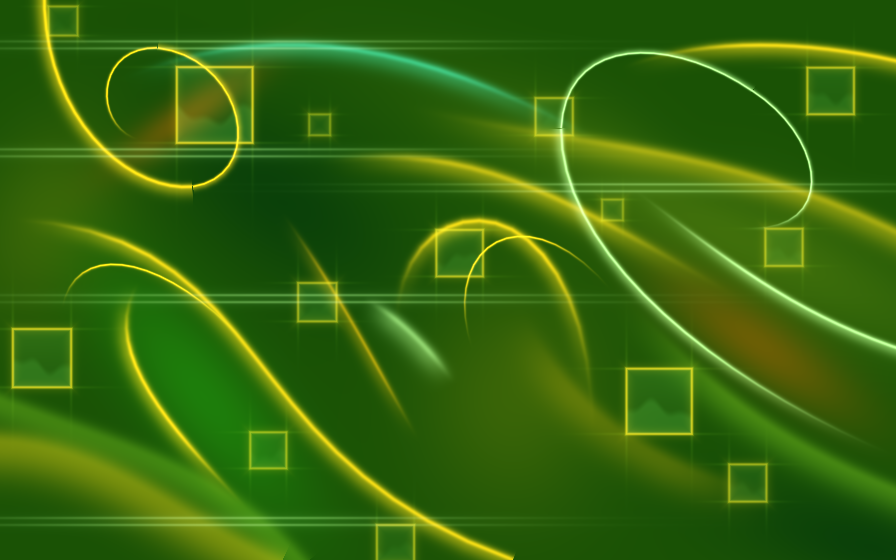
This background is drawn by a Shadertoy shader. Its source:

```glsl
// Abstract green backdrop: glowing ribbons and loops, glass squares and thin light rails.
#define HEIGHT 4.8       // canvas height in scene units, y runs down
#define STEPS 18         // segments per curve
#define POOL_MIX 0.75    // strength of the soft colour pools
#define SHARP_SIDE 0.4   // relative width of a ribbon's crisp side
#define CORE 0.2         // relative width of a ribbon's bright core
#define RAIL_GAP 0.03    // half distance of the paired rails

const vec3 MOSS = vec3(.10, .32, .02), PINE = vec3(.02, .23, .04);
const vec3 OLIVE = vec3(.27, .42, .03), LEAF = vec3(.12, .55, .05);
const vec3 LIME = vec3(.38, .62, .1), GOLD = vec3(.88, .74, .06);
const vec3 AMBER = vec3(.52, .38, .02), MINT = vec3(.6, .9, .5);
const vec3 CYAN = vec3(.15, .75, .55);

// Fade lengths at the head and the tail of a ribbon
const vec2 BOTH = vec2(.35), HEAD = vec2(.5, 0), TAIL = vec2(0, .5), NONE = vec2(0);

// Squares: centre and half size
const vec3 SQUARES[] = vec3[](
    vec3(1.84, .9, .325), vec3(.36, 3.07, .25), vec3(5.65, 3.44, .28), vec3(7.12, .78, .2),
    vec3(3.94, 2.17, .2), vec3(6.41, 4.14, .16), vec3(2.72, 2.59, .165), vec3(2.3, 3.86, .155),
    vec3(3.39, 4.66, .16), vec3(6.72, 2.12, .16), vec3(4.75, 1, .16), vec3(2.74, 1.07, .09),
    vec3(5.25, 1.8, .09), vec3(.54, .18, .125));

// Rails: height, middle and half length
const vec3 RAILS[] = vec3[](vec3(.385, 2, 2.7), vec3(1.31, 1.6, 2.8),
    vec3(1.61, 5.6, 2.6), vec3(2.56, 2.6, 3), vec3(4.47, 2, 2.7));

float pixel;
vec3 col;

float bell(float d, float w) { return exp(-d * d / (w * w)); }
float hairline(float d) { return bell(d, max(.012, pixel * .8)); }
void light(vec3 tint, float amount) { col += tint * amount * (1. - col); }

// Soft tilted ellipse of colour
void pool(vec2 p, vec2 centre, vec2 radii, float angle, vec3 tint) {
    vec2 axis = vec2(cos(angle), sin(angle)), d = p - centre;
    vec2 q = vec2(dot(d, axis), axis.x * d.y - axis.y * d.x) / radii;
    col = mix(col, tint, POOL_MIX * exp(-dot(q, q)));
}

vec2 bezier(vec4 ab, vec4 cd, float t) {
    vec2 m = mix(ab.zw, cd.xy, t);
    vec2 l = mix(mix(ab.xy, ab.zw, t), m, t), r = mix(m, mix(cd.xy, cd.zw, t), t);
    return mix(l, r, t);
}

// Glowing cubic curve: crisp on the left of travel, soft on the right
void ribbon(vec2 p, vec4 ab, vec4 cd, float width, vec2 ends, vec3 tint) {
    float best = 1e3, side = 1., along = 0.;
    vec2 a = ab.xy;
    for (int i = 0; i < STEPS; i++) {
        vec2 b = bezier(ab, cd, float(i + 1) / float(STEPS));
        vec2 dir = b - a, pa = p - a;
        float h = clamp(dot(pa, dir) / dot(dir, dir), 0., 1.);
        float d = length(pa - dir * h);
        if (d < best) {
            best = d;
            side = dir.x * pa.y - dir.y * pa.x;
            along = (float(i) + h) / float(STEPS);
        }
        a = b;
    }
    vec2 fade = clamp(vec2(along, 1. - along) / (ends + .001), 0., 1.);
    fade *= fade * (3. - 2. * fade);
    float broad = smoothstep(.04, .2, width);
    float halo = bell(best, max(pixel, side > 0. ? width : width * SHARP_SIDE));
    float core = bell(best, max(pixel, width * CORE)) * (1. - broad);
    light(tint, fade.x * fade.y * (halo * mix(.65, .45, broad) + core * .7));
}

// Glass pane with a wavy sheen, a bright rim and overshooting edge lines
void pane(vec2 p, vec3 s) {
    vec2 d = p - s.xy, q = abs(d), e = q - s.z;
    float box = max(e.x, e.y), vivid = smoothstep(.05, .3, s.z);
    float wave = s.z * (.25 + .2 * sin(d.x / s.z * 3. + s.x) + .1 * sin(d.x / s.z * 7.));
    float sheen = smoothstep(-.04, .04, d.y - wave) + .4 * bell(d.y + s.z, s.z);
    light(mix(LIME, CYAN, .4), smoothstep(pixel, -pixel, box) * (.12 + .2 * sheen * vivid));
    light(GOLD, hairline(box) * mix(.25, .75, vivid) + .12 * bell(box, .05));
    light(LIME, .25 * (hairline(e.x) * bell(q.y, s.z * 1.7) + hairline(e.y) * bell(q.x, s.z * 1.7)));
}

void mainImage(out vec4 fragColor, in vec2 fragCoord) {
    pixel = HEIGHT / iResolution.y;
    vec2 p = vec2(fragCoord.x, iResolution.y - fragCoord.y) * pixel;
    col = MOSS;

    // Colour pools
    pool(p, vec2(2.4, 1.7), vec2(1.2, .6), .6, PINE);
    pool(p, vec2(.4, 1.9), vec2(.6, .9), .4, OLIVE);
    pool(p, vec2(1.75, 3.4), vec2(1.3, .45), .9, LEAF);
    pool(p, vec2(6.2, 1.95), vec2(2.4, .5), .45, mix(OLIVE, LIME, .3));
    pool(p, vec2(6.5, 2.95), vec2(1, .3), .6, AMBER);
    pool(p, vec2(6, 1.1), vec2(.7, .4), .5, MOSS);
    pool(p, vec2(4.4, 3.4), vec2(.8, 1), 0., OLIVE);
    pool(p, vec2(7.5, 4.7), vec2(1.3, .4), .3, PINE);
    pool(p, vec2(1.6, 1), vec2(.7, .17), -.6, AMBER);

    // Broad sweeps
    ribbon(p, vec4(-.4, 3.8, .8, 3.7), vec4(1.4, 4.4, 2.4, 4.85), .28, NONE, GOLD);
    ribbon(p, vec4(-.1, 3.4, .9, 3.8), vec4(1.9, 4, 2.6, 4.85), .2, NONE, LIME);
    ribbon(p, vec4(1, .7, 2.4, .1), vec4(3.7, .4, 5.2, 1.25), .12, BOTH, CYAN);
    ribbon(p, vec4(2.7, 1.4, 4, 1.2), vec4(4.7, 1.6, 6.4, 2.6), .13, BOTH, GOLD);
    ribbon(p, vec4(3.4, .9, 5, 1.3), vec4(6.2, 1.2, 7.9, 2.1), .15, HEAD, GOLD);
    ribbon(p, vec4(5.3, .6, 6, .3), vec4(7, .35, 7.8, .55), .1, HEAD, GOLD);
    ribbon(p, vec4(5.2, 2.4, 6, 3.3), vec4(6.6, 3.8, 7.9, 4.3), .18, HEAD, LIME);
    ribbon(p, vec4(4.4, 2.6, 4.8, 3.5), vec4(5.6, 4.1, 6.8, 4.3), .22, BOTH, AMBER);
    ribbon(p, vec4(3.4, 2.8, 3.4, 1.5), vec4(5.1, 1.4, 5.08, 3.8), .1, BOTH, GOLD);
    ribbon(p, vec4(2.4, 1.8, 2.9, 2.5), vec4(3.2, 3.1, 3.6, 3.8), .08, BOTH, AMBER);
    ribbon(p, vec4(3.1, 2.55, 3.4, 2.7), vec4(3.7, 3, 3.9, 3.3), .13, BOTH, MINT);
    ribbon(p, vec4(1.2, 2.4, .8, 3), vec4(1.5, 3.7, 2.15, 4.4), .09, BOTH, GOLD);

    // Bright curves and loops
    ribbon(p, vec4(.1, 1.88, 2.4, 2), vec4(1.9, 3.9, 4.4, 4.8), .1, vec2(.2, 0), GOLD);
    ribbon(p, vec4(.53, 2.65, .65, 2), vec4(1.5, 2.2, 2.2, 3.05), .014, BOTH, GOLD);
    ribbon(p, vec4(.38, -.1, .35, 1), vec4(1.1, 1.65, 1.65, 1.6), .08, NONE, GOLD);
    ribbon(p, vec4(1.65, 1.6, 2.3, 1.5), vec4(2.1, .5, 1.35, .41), .035, NONE, GOLD);
    ribbon(p, vec4(1.35, .41, .8, .4), vec4(.8, 1.1, 1.2, 1.2), .014, TAIL, GOLD);
    ribbon(p, vec4(6.3, 1.95, 7.2, 2.05), vec4(7.1, 1.2, 6.45, .78), .02, HEAD, MINT);
    ribbon(p, vec4(6.45, .78, 5.75, .3), vec4(4.85, .3, 4.81, 1.1), .03, NONE, MINT);
    ribbon(p, vec4(4.81, 1.1, 4.8, 2.2), vec4(6.2, 3.3, 7.7, 3.92), .06, TAIL, MINT);
    ribbon(p, vec4(5.4, 1.6, 6.2, 2.2), vec4(6.8, 2.7, 7.8, 3.02), .07, HEAD, MINT);
    ribbon(p, vec4(4.05, 3, 3.75, 2.1), vec4(4.5, 1.6, 5.25, 2.5), .012, BOTH, GOLD);

    // Rails and panes
    for (int i = 0; i < RAILS.length(); i++) {
        float y = p.y - RAILS[i].x, reach = bell(p.x - RAILS[i].y, RAILS[i].z * .7);
        light(MINT, reach * (.4 * hairline(abs(y) - RAIL_GAP) + .1 * bell(y, .07)));
    }
    for (int i = 0; i < SQUARES.length(); i++) pane(p, SQUARES[i]);

    fragColor = vec4(clamp(col, 0., 1.), 1);
}
```
